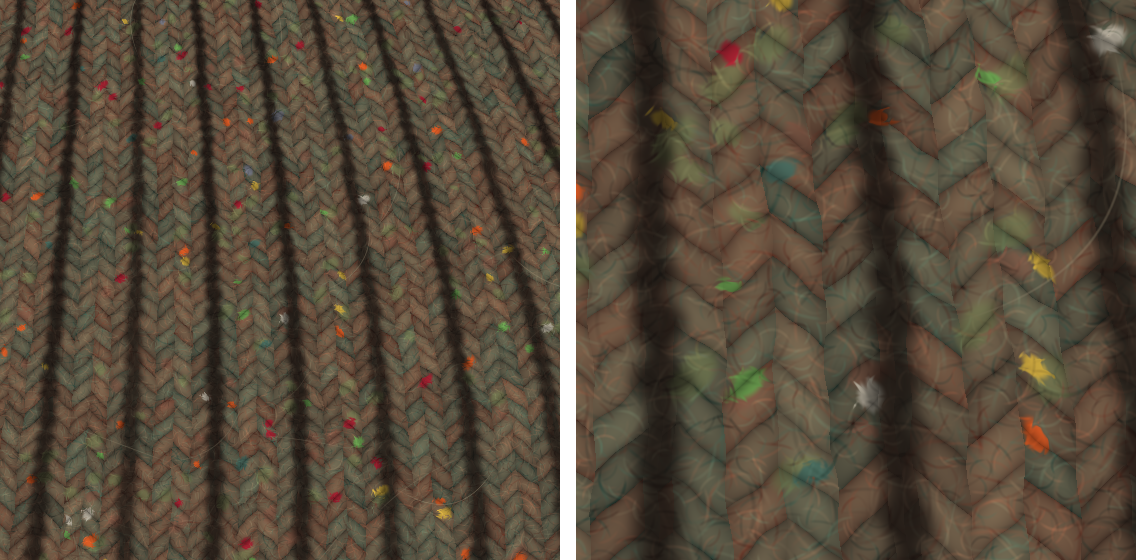
Left: the whole. Right: its middle third, enlarged.
A WebGL 1 fragment shader for this texture:

```glsl
precision highp float;

uniform vec2 u_resolution;

const float PI = 3.14159265;
const vec3 SHADOW = vec3(0.11, 0.085, 0.07);
const vec3 WOOL = vec3(0.34, 0.29, 0.23);
const vec3 PALE = vec3(0.54, 0.48, 0.37);
const vec3 MOSS = vec3(0.47, 0.52, 0.33);
const vec3 RUST_SHIFT = vec3(0.07, -0.02, -0.025);

vec2 hash2(vec2 p) {
  vec2 q = vec2(dot(p, vec2(127.1, 311.7)), dot(p, vec2(269.5, 183.3)));
  return fract(sin(q) * 43758.55);
}

vec2 wobble(vec2 p) {
  vec2 a = sin(p.yx * vec2(37.0, 43.0) + 2.0 * sin(p * 23.0));
  vec2 b = sin(p.yx * vec2(113.0, 97.0) + 2.5 * sin(p * 71.0));
  return a * 0.6 + b * 0.4;
}

// Short curved hairs, one per cell: x is lightness, y is warm or cool tint
vec2 fibres(vec2 p, float scale, float width, float density, float seed) {
  vec2 q = p * scale;
  vec2 sum = vec2(0.0);
  for (int j = -1; j <= 1; j++) {
    for (int i = -1; i <= 1; i++) {
      vec2 id = floor(q) + vec2(float(i), float(j));
      vec2 shape = hash2(id + seed + 31.7);
      vec2 tone = hash2(id + seed + 71.3);
      vec2 d = q - id - hash2(id + seed);
      float c = cos(shape.x * PI), s = sin(shape.x * PI);
      d = vec2(c * d.x + s * d.y, c * d.y - s * d.x);
      float line = abs(d.y + (shape.y - 0.5) * 1.4 * d.x * d.x);
      float mask = 1.0 - smoothstep(0.0, width * scale, line);
      mask *= 1.0 - smoothstep(0.5, 1.0, length(d));
      mask *= step(fract(tone.x * 17.0 + tone.y), density);
      sum += mask * (tone * 2.0 - 1.0);
    }
  }
  return sum;
}

// Scattered oval tufts: x is coverage, y picks the dye
vec2 flecks(vec2 q, float density, float radius, float seed) {
  vec2 best = vec2(0.0);
  for (int j = -1; j <= 1; j++) {
    for (int i = -1; i <= 1; i++) {
      vec2 id = floor(q) + vec2(float(i), float(j));
      vec2 pick = hash2(id + seed);
      vec2 shape = hash2(id + seed + 9.2);
      vec2 d = q - id - 0.2 - 0.6 * hash2(id + seed + 5.1);
      d.x += (shape.x - 0.5) * 1.2 * d.y;
      d.y *= 0.65 + 0.5 * shape.y;
      float r = radius * (0.65 + 0.6 * shape.x);
      float mask = 1.0 - smoothstep(r * 0.55, r * 1.15, length(d));
      mask *= step(pick.x, density);
      if (mask > best.x) best = vec2(mask, pick.y);
    }
  }
  return best;
}

vec3 dye(float pick) {
  vec3 c = vec3(0.62, 0.10, 0.17);
  c = mix(c, vec3(0.84, 0.33, 0.12), step(0.22, pick));
  c = mix(c, vec3(0.76, 0.62, 0.22), step(0.42, pick));
  c = mix(c, vec3(0.38, 0.60, 0.29), step(0.56, pick));
  c = mix(c, vec3(0.70, 0.67, 0.61), step(0.76, pick));
  c = mix(c, vec3(0.42, 0.43, 0.48), step(0.87, pick));
  return mix(c, vec3(0.25, 0.39, 0.35), step(0.94, pick));
}

// Fanned rib position across, and stitch rows growing downward
vec2 knitCoords(vec2 p) {
  float t = 1.0 - p.y;
  float origin = 0.245 + 0.015 * t - 0.04 * t * t;
  float spacing = 0.103 + 0.083 * t - 0.026 * t * t;
  return vec2((p.x - origin) / spacing, log(1.0 + 0.68 * t) / 0.015);
}

// Two columns of V stitches per rib: x is height, yz are random per stitch
vec3 stitches(vec2 knit) {
  float column = (fract(knit.x) - 0.06) / 0.88 * 2.0;
  float across = fract(column) * 2.0 - 1.0;
  float leg = abs(across);
  vec2 columnId = vec2(floor(knit.x) * 2.0 + floor(column), sign(across));
  float row = knit.y + 0.85 * leg + hash2(columnId.xx).x + 0.12 * columnId.y;
  float loft = sqrt(sin(PI * fract(row))) * (0.6 + 0.4 * sin(PI * leg));
  return vec3(loft, hash2(vec2(columnId.x * 2.0 + columnId.y * 0.5, floor(row))));
}

float grooveShade(vec2 knit, float t) {
  float edge = abs(fract(knit.x + 0.5) - 0.5);
  float depth = 0.8 + 0.15 * hash2(vec2(floor(knit.x + 0.5), 3.0)).x - 0.1 * t;
  edge += 0.018 * sin(knit.y * 2.0 * PI + 3.0 * sin(knit.y * 0.7));
  float wall = smoothstep(0.015, 0.13 + 0.04 * t, edge);
  return mix(1.0 - depth, 1.0, wall) * (0.86 + 0.14 * smoothstep(0.1, 0.4, edge));
}

void main() {
  vec2 p = gl_FragCoord.xy / u_resolution;
  float pixel = 1.0 / u_resolution.y;
  vec2 knit = knitCoords(p + 0.0028 * wobble(p));
  vec3 stitch = stitches(knit);
  float shade = grooveShade(knit, 1.0 - p.y);

  // Fuzzy surface
  vec2 fuzz = fibres(p, 42.0, max(0.0024, pixel), 1.0, 0.0);
  fuzz += fibres(p, 75.0, max(0.0018, pixel), 1.0, 13.0);
  fuzz += fibres(p, 120.0, max(0.0016, pixel), 1.0, 47.0);

  // Heathered wool
  float light = (0.33 + 0.41 * stitch.x + 0.2 * (stitch.y - 0.5)) * shade;
  light = clamp(light + 0.13 * fuzz.x * (0.4 + 0.6 * shade), 0.0, 1.0);
  vec3 color = mix(SHADOW, WOOL, min(light * 2.0, 1.0));
  color = mix(color, PALE, max(light * 2.0 - 1.0, 0.0));
  color += RUST_SHIFT * (0.6 * fuzz.y + 1.3 * (stitch.z - 0.5)) * shade;

  // Tweed flecks, muted then bright
  vec2 tweed = knit * vec2(4.0, 1.0) + 0.12 * fuzz;
  float relief = (0.6 + 0.4 * stitch.x + 0.12 * fuzz.x) * (0.35 + 0.65 * shade);
  vec2 muted = flecks(tweed, 0.16, 0.36, 21.0);
  vec3 mutedColor = mix(MOSS, vec3(0.54, 0.34, 0.27), step(0.68, muted.y));
  color = mix(color, mutedColor * relief, 0.6 * muted.x);
  vec2 bright = flecks(tweed, 0.085, 0.27, 83.0);
  color = mix(color, dye(bright.y) * relief * 1.08, 0.9 * bright.x);

  // Loose pale hairs
  float hair = abs(fibres(p, 9.0, max(0.0014, pixel), 0.22, 5.0).x);
  color = mix(color, vec3(0.58, 0.53, 0.43), 0.5 * min(hair, 1.0));
  gl_FragColor = vec4(color, 1.0);
}
```
